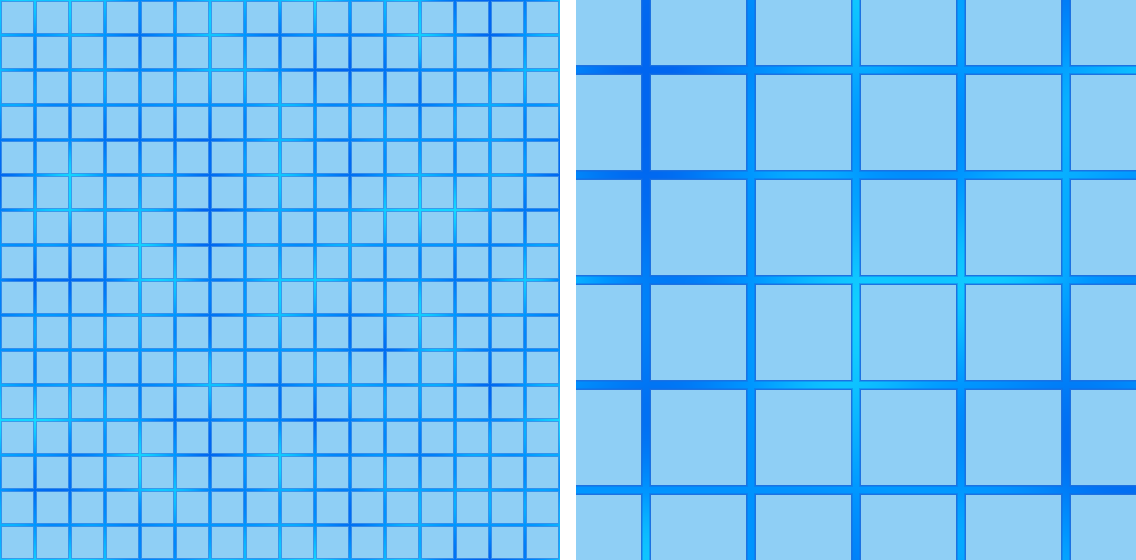
Left: the whole. Right: its middle third, enlarged.
Give the GLSL for this pattern, as a three.js fragment shader.

```glsl
varying vec2 vUv;

// Unit gradient for a lattice node, wrapping after period nodes
vec2 nodeGradient(vec2 node, float period) {
  node = mod(node, period);
  float angle = 6.2832 * fract(sin(dot(node, vec2(127.1, 311.7))) * 43758.5453);
  return vec2(cos(angle), sin(angle));
}

float gradientNoise(vec2 p, float period) {
  vec2 node = floor(p);
  vec2 f = fract(p);
  vec2 s = f * f * f * (f * (f * 6.0 - 15.0) + 10.0);
  vec2 e = vec2(1.0, 0.0);
  float a = dot(nodeGradient(node, period), f);
  float b = dot(nodeGradient(node + e.xy, period), f - e.xy);
  float c = dot(nodeGradient(node + e.yx, period), f - e.yx);
  float d = dot(nodeGradient(node + e.xx, period), f - e.xx);
  return mix(mix(a, b, s.x), mix(c, d, s.x), s.y);
}

// Antialiased coverage of a line with the given half width
float lineMask(float dist, float halfWidth, float pixel) {
  return clamp((halfWidth - dist) / pixel + 0.5, 0.0, 1.0);
}

void main() {
  // Distance to the nearest line, in cells
  vec2 grid = vUv * 16.0;
  vec2 toLine = abs(fract(grid + 0.5) - 0.5);
  float dist = min(toLine.x, toLine.y);
  vec2 footprint = fwidth(grid);
  float pixel = max(max(footprint.x, footprint.y), 1e-5);

  // Glow drifting from deep blue to cyan along the lines
  float glow = gradientNoise(vUv * 8.0 + 0.5, 8.0) * 2.0;
  vec3 lineColor = vec3(0.0, 0.59, 1.0);
  lineColor = mix(lineColor, vec3(0.0, 0.40, 0.94), clamp(-glow, 0.0, 1.0));
  lineColor = mix(lineColor, vec3(0.08, 0.84, 1.0), clamp(glow, 0.0, 1.0));

  // Pale tile, thin dark rim, bright line core
  vec3 color = vec3(0.56, 0.81, 0.96);
  color = mix(color, vec3(0.08, 0.42, 0.88), lineMask(dist, 0.047, pixel));
  color = mix(color, lineColor, lineMask(dist, 0.034, pixel));

  gl_FragColor = vec4(color, 1.0);
}
```
